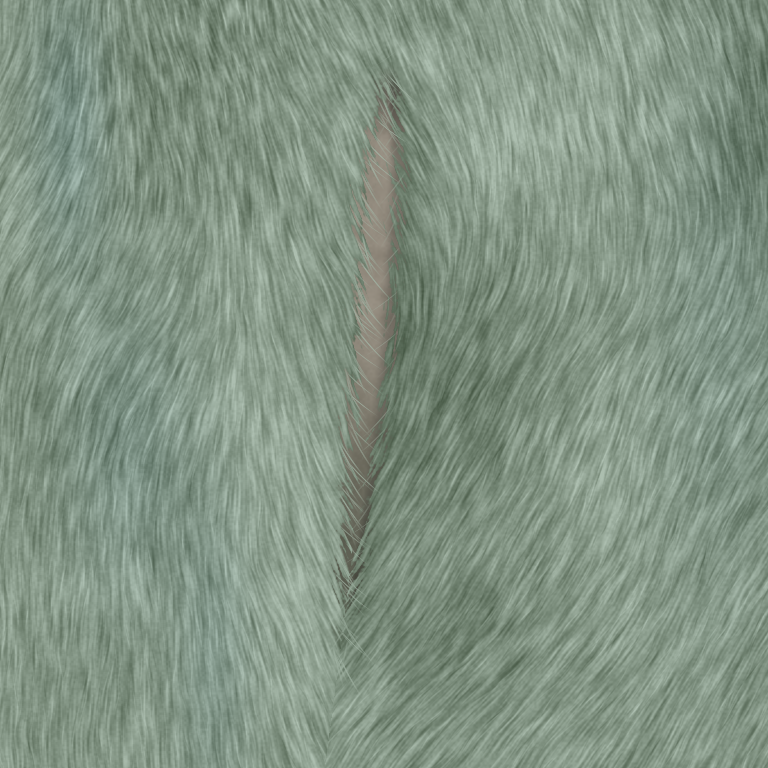
Give the GLSL for this texture, as a three.js fragment shader.

```glsl
varying vec2 vUv;

float hash(vec2 p) {
  vec3 q = fract(vec3(p.xyx) * 0.1031);
  q += dot(q, q.yzx + 33.33);
  return fract((q.x + q.y) * q.z);
}

float noise(vec2 p) {
  vec2 i = floor(p), f = fract(p);
  f = f * f * (3.0 - 2.0 * f);
  return mix(mix(hash(i), hash(i + vec2(1, 0)), f.x),
             mix(hash(i + vec2(0, 1)), hash(i + vec2(1, 1)), f.x), f.y);
}

float blob(vec2 p, float x, float y, float w, float h) {
  vec2 d = (p - vec2(x, y)) / vec2(w, h);
  return exp(-dot(d, d));
}

float seamX(float y) { return 0.423 + 0.095 * y + 0.01 * sin(3.9 * y); }

float gapHalfWidth(float y) {
  return 0.023 * smoothstep(0.08, 0.5, y) * (1.0 - smoothstep(0.74, 0.95, y));
}

// Combing direction, kept separate for the pelts on each side of the seam
vec2 combing(vec2 p, float side) {
  float lean = side < 0.0
    ? 0.6 * blob(p, 0.05, 0.75, 0.11, 0.25) + 0.4 * blob(p, 0.19, 0.56, 0.1, 0.16)
      - 0.45 * smoothstep(-0.24, 0.0, p.x - seamX(p.y)) - 0.2 * blob(p, 0.25, 0.95, 0.2, 0.2)
    : mix(0.58, -0.3, smoothstep(0.5, 0.88, p.y)) - 0.5 * blob(p, 0.53, 0.62, 0.06, 0.22)
      - 0.25 * blob(p, 0.83, 0.4, 0.1, 0.2) + 0.5 * blob(p, 0.62, 0.1, 0.16, 0.12);
  lean += 0.25 * (noise(p * 9.0 + side * 7.0) - 0.5) + 0.25 * (noise(p * 36.0) - 0.5);
  return normalize(vec2(lean, 1.0));
}

// Noise smeared along the combing direction: x fine strands, y clumps
vec2 strands(vec2 p, float side) {
  float stride = 0.0025 - 0.0009 * blob(p, 0.27, 0.95, 0.2, 0.15), total = 0.0;
  vec2 sum = vec2(0.0);
  for (int way = -1; way < 2; way += 2) {
    vec2 q = p;
    for (int i = 0; i < 11; i++) {
      float weight = 1.0 - float(i) / 12.0;
      sum += weight * vec2(noise(q * 340.0), noise(q * 140.0 + 40.0));
      total += weight;
      q += combing(q, side) * stride * float(way);
    }
  }
  return sum / total - 0.5;
}

// Crisp single hairs, each turned slightly off the combing direction
float guardHairs(vec2 p, float side) {
  vec2 dir = combing(p, side), size = vec2(0.01, 0.03), cell = floor(p / size);
  float sum = 0.0;
  for (int k = 0; k < 42; k++) {
    float n = float(k);
    vec2 id = cell + vec2(mod(n, 7.0) - 3.0, mod(floor(n / 7.0), 3.0) - 1.0);
    vec2 key = id + 61.0 * floor(n / 21.0) + 100.0;
    vec2 d = p - (id + vec2(hash(key), hash(key + 17.3))) * size;
    float turn = 0.36 * (hash(key + 31.7) - 0.5);
    vec2 axis = normalize(dir + turn * vec2(dir.y, -dir.x));
    float along = dot(d, axis) / (0.016 + 0.012 * hash(key + 5.1));
    float across = abs(d.x * axis.y - d.y * axis.x);
    float taper = max(1.0 - along * along, 0.0);
    sum += taper * (1.0 - smoothstep(0.0002, 0.0015, across)) * (hash(key + 47.9) - 0.45);
  }
  return sum;
}

// Broad light and dark areas of the pelt
float shading(vec2 p) {
  return 0.62 + 0.13 * (noise(p * 9.0) - 0.5)
    + 0.17 * blob(p, 0.33, 0.52, 0.08, 0.2) + 0.22 * blob(p, 0.38, 0.22, 0.08, 0.18)
    + 0.26 * blob(p, 0.66, 0.82, 0.11, 0.14) + 0.14 * blob(p, 0.8, 0.92, 0.12, 0.12)
    + 0.14 * blob(p, 0.8, 0.32, 0.1, 0.2) + 0.14 * blob(p, 0.0, 0.82, 0.05, 0.15)
    + 0.2 * blob(p, 0.55, 0.93, 0.03, 0.03) - 0.14 * blob(p, 0.24, 0.9, 0.14, 0.14)
    - 0.24 * blob(p, 0.59, 0.52, 0.1, 0.18) - 0.3 * blob(p, 1.0, 0.82, 0.08, 0.2)
    - 0.2 * blob(p, 0.61, 0.17, 0.13, 0.08) - 0.16 * blob(p, 0.05, 0.47, 0.025, 0.06);
}

// Stray hairs that reach over the gap from both edges
float strayHairs(vec2 p) {
  float cover = 0.0;
  for (int i = 0; i < 130; i++) {
    float id = float(i), side = mod(id, 5.0) < 4.0 ? -1.0 : 1.0;
    float y = 0.14 + 0.8 * (id + 3.0 * hash(vec2(id, 3.0))) / 132.0;
    float reach = 0.015 + 0.04 * hash(vec2(id, 5.0));
    float root = gapHalfWidth(y) + 0.014 * hash(vec2(id, 11.0));
    float t = (y - p.y) / (0.03 + 0.04 * hash(vec2(id, 8.0)));
    float x = seamX(y) + side * (root - reach * t * (0.75 + 0.25 * t));
    float line = 1.0 - smoothstep(0.0002, 0.0015, abs(p.x - x) * 0.8);
    line *= smoothstep(0.0, 0.3, t) * (1.0 - smoothstep(0.5, 1.0, t));
    cover = max(cover, line * (side < 0.0 ? 0.8 : 0.4) * (0.4 + 0.6 * hash(vec2(id, 14.0))));
  }
  return cover;
}

void main() {
  vec2 p = vUv;
  float offset = p.x - seamX(p.y), side = offset < 0.0 ? -1.0 : 1.0;
  float halfGap = gapHalfWidth(p.y), lip = abs(offset) - halfGap;
  vec2 hair = strands(p, side);

  // Fur tone, with shadow on the right lip and along the closed seam
  float shadow = exp(-max(lip, 0.0) / (side > 0.0 ? 0.03 : 0.004));
  shadow *= smoothstep(0.08, 0.2, p.y) * (1.0 - smoothstep(0.84, 0.92, p.y));
  float tone = shading(p) + 1.7 * hair.x + 0.6 * hair.y + 0.3 * guardHairs(p, side) - 0.4 * shadow;
  vec3 fur = mix(vec3(0.30, 0.37, 0.295), vec3(0.635, 0.705, 0.645), clamp(tone, -0.05, 1.12));
  float cool = blob(p, 0.09, 0.83, 0.05, 0.17) + 0.7 * blob(p, 0.17, 0.42, 0.09, 0.2)
    + 0.6 * blob(p, 0.28, 0.15, 0.05, 0.2) + 0.5 * blob(p, 0.95, 0.6, 0.1, 0.35);
  fur += cool * vec3(-0.02, 0.0, 0.025);

  // Backing inside the gap
  vec3 backing = mix(vec3(0.34, 0.35, 0.30), vec3(0.57, 0.54, 0.49), smoothstep(0.2, 0.62, p.y));
  backing *= 1.0 - 0.35 * smoothstep(0.81, 0.9, p.y);
  backing += 0.05 * (noise(p * 60.0) - 0.5) + 0.02 * (noise(p * 300.0) - 0.5);
  backing *= 1.0 - 0.2 * smoothstep(0.2, 1.0, offset / max(halfGap, 0.004));

  float ragged = lip + 0.1 * hair.x + 0.03 * hair.y;
  float opening = (1.0 - smoothstep(-0.007, 0.004, ragged)) * smoothstep(0.001, 0.008, halfGap);
  vec3 color = mix(fur, backing, opening);
  gl_FragColor = vec4(mix(color, vec3(0.63, 0.70, 0.64), strayHairs(p)), 1.0);
}
```
